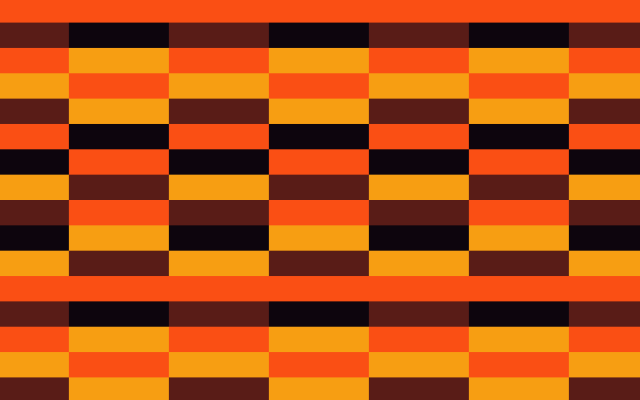
Reproduce this pattern procedurally as a Shadertoy shader.

```glsl
const vec3 ORANGE = vec3(0.98, 0.31, 0.08);
const vec3 AMBER  = vec3(0.97, 0.62, 0.07);
const vec3 MAROON = vec3(0.35, 0.11, 0.09);
const vec3 BLACK  = vec3(0.05, 0.02, 0.05);

const int ROWS = 11;                              // rows in one vertical repeat
const vec2 BRICK_SIZE = vec2(0.25, 0.06336);      // in canvas heights
const vec2 GRID_ORIGIN = vec2(-0.1278, 0.0);      // corner nearest the centre

// Palette indices from top to bottom for the two alternating columns
const int EVEN_COLUMN[ROWS] = int[](0, 1, 2, 0, 3, 1, 0, 1, 3, 0, 2);
const int ODD_COLUMN[ROWS]  = int[](2, 3, 1, 0, 2, 0, 1, 2, 0, 3, 1);

vec3 palette(int index) {
    if (index == 0) return ORANGE;
    if (index == 1) return AMBER;
    return index == 2 ? MAROON : BLACK;
}

vec3 brickColor(vec2 cell) {
    int row = int(mod(cell.y + 0.5, float(ROWS)));
    bool even = mod(cell.x, 2.0) < 0.5;
    return palette(even ? EVEN_COLUMN[row] : ODD_COLUMN[row]);
}

// Blends the four bricks around the nearest corner by pixel coverage
vec3 brickGrid(vec2 p, vec2 pixel) {
    vec2 corner = floor(p + 0.5);
    vec2 cover = clamp((p - corner) / pixel + 0.5, 0.0, 1.0);
    vec3 upper = mix(brickColor(corner - 1.0), brickColor(corner - vec2(0.0, 1.0)), cover.x);
    vec3 lower = mix(brickColor(corner - vec2(1.0, 0.0)), brickColor(corner), cover.x);
    return mix(upper, lower, cover.y);
}

void mainImage(out vec4 fragColor, in vec2 fragCoord) {
    // Centred coordinates, with rows counted downward
    vec2 position = (fragCoord - 0.5 * iResolution.xy) / iResolution.y;
    position.y = -position.y;
    vec2 grid = (position - GRID_ORIGIN) / BRICK_SIZE;
    vec2 pixel = 1.0 / (iResolution.y * BRICK_SIZE);
    fragColor = vec4(brickGrid(grid, pixel), 1.0);
}
```
